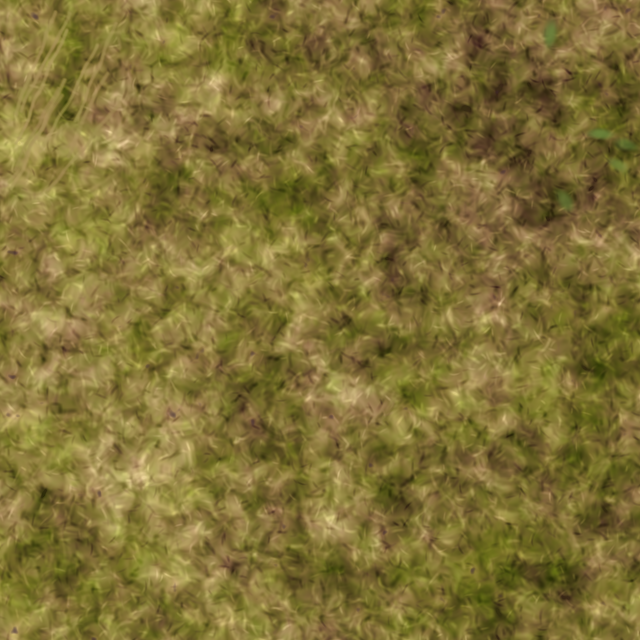
A three.js fragment shader for this texture:

```glsl
// Draws a worn lawn of green moss, dry straw and patches of brown earth.
varying vec2 vUv;

vec2 hash2(vec2 p) {
  vec3 q = fract(p.xyx * vec3(0.1031, 0.1030, 0.0973));
  q += dot(q, q.yzx + 33.33);
  return fract((q.xx + q.yz) * q.zy);
}

float cornerSlope(vec2 cell, vec2 offset) {
  float angle = 6.2832 * hash2(cell).x;
  return dot(vec2(cos(angle), sin(angle)), offset);
}

float gradientNoise(vec2 p) {
  vec2 i = floor(p), f = fract(p);
  vec2 u = f * f * f * (f * (f * 6.0 - 15.0) + 10.0);
  vec2 e = vec2(1.0, 0.0);
  return mix(mix(cornerSlope(i, f), cornerSlope(i + e, f - e), u.x),
             mix(cornerSlope(i + e.yx, f - e.yx), cornerSlope(i + 1.0, f - 1.0), u.x), u.y);
}

float fbm(vec2 p) {
  float sum = 0.0, amplitude = 1.0;
  for (int i = 0; i < 3; i++) {
    sum += amplitude * gradientNoise(p);
    p = mat2(1.6, 1.2, -1.2, 1.6) * p + 17.3;
    amplitude *= 0.6;
  }
  return sum;
}

float blob(vec2 p, vec2 center, float radius) {
  vec2 d = (p - center) / radius;
  return exp(-dot(d, d));
}

float segmentDistance(vec2 p, vec2 a, vec2 b) {
  vec2 d = b - a;
  return length(p - a - d * clamp(dot(p - a, d) / dot(d, d), 0.0, 1.0));
}

// Lays short, nearly straight blades over a turf value of (lightness, greenness).
vec2 addBlades(vec2 turf, vec2 uv, float layer) {
  vec2 p = uv * (36.0 + 8.0 * layer) + layer * 31.7;
  vec2 home = floor(p);
  float flow = 1.9 + 3.0 * gradientNoise(uv * 6.0 + layer);
  for (int y = -1; y <= 1; y++) {
    for (int x = -1; x <= 1; x++) {
      vec2 cell = home + vec2(float(x), float(y));
      vec2 look = hash2(cell + 71.0), shape = hash2(cell + 139.0);
      vec2 d = p - cell - hash2(cell);
      float angle = flow + 2.4 * (shape.x - 0.5);
      vec2 along = vec2(cos(angle), sin(angle));
      d = vec2(dot(d, along), dot(d, vec2(-along.y, along.x)));
      d.y += 0.35 * (shape.y - 0.5) * d.x * d.x;
      float reach = 0.4 + 0.4 * shape.y;
      float taper = 1.0 - smoothstep(0.2, 1.0, abs(d.x) / reach);
      float cover = taper * (1.0 - smoothstep(0.0, 0.16 + 0.14 * look.y, abs(d.y)));
      turf += cover * (look - 0.5) * vec2(0.37, 0.36);
    }
  }
  return turf;
}

// Turns lightness and greenness into colour.
vec3 turfColor(float light, float green) {
  float low = clamp(light * 2.0, 0.0, 1.0), high = clamp(light * 2.0 - 1.0, 0.0, 1.2);
  vec3 dry = mix(mix(vec3(0.20, 0.13, 0.07), vec3(0.54, 0.44, 0.25), low), vec3(0.85, 0.76, 0.53), high);
  vec3 moss = mix(mix(vec3(0.20, 0.19, 0.05), vec3(0.46, 0.44, 0.14), low), vec3(0.72, 0.69, 0.32), high);
  return mix(dry, moss, clamp(green, -0.1, 1.2));
}

void main() {
  vec2 uv = vUv;

  // Broad patches: earth at upper right, pale straw at left, moss in between.
  float earth = blob(uv, vec2(0.80, 0.82), 0.20) + 0.5 * blob(uv, vec2(0.68, 0.62), 0.13);
  float moss = blob(uv, vec2(0.46, 0.70), 0.09) + blob(uv, vec2(0.93, 0.42), 0.09)
             + blob(uv, vec2(0.78, 0.14), 0.12) + blob(uv, vec2(0.05, 0.10), 0.10);
  vec2 turf = vec2(0.54 - 0.17 * earth - 0.09 * moss + 0.12 * (0.5 - uv.x),
                   0.42 - 0.20 * earth + 0.50 * moss);
  turf += vec2(0.33, -0.12) * fbm(uv * 6.0 + 3.0) + vec2(0.0, 0.62) * fbm(uv * 7.0 + 40.0);

  // Tufts and fibres from lightly warped noise.
  vec2 warp = vec2(gradientNoise(uv * 24.0 + 9.0), gradientNoise(uv * 24.0 + 57.0));
  turf += vec2(0.36, -0.15) * fbm(uv * 25.0 + warp * 0.6);
  turf.y += 0.45 * fbm(uv * 20.0 + warp * 0.5 + 80.0);
  for (int i = 0; i < 4; i++) turf = addBlades(turf, uv, float(i));

  // Long dry stalks leaning across the upper left.
  for (int i = 0; i < 10; i++) {
    vec2 r = hash2(vec2(float(i), 5.0)), s = hash2(vec2(float(i), 23.0));
    vec2 root = vec2(0.01 + 0.12 * r.x, 0.70 + 0.13 * r.y);
    vec2 tip = root + vec2(0.06 + 0.06 * s.x, 0.11 + 0.08 * s.y);
    float d = segmentDistance(uv + 0.006 * warp, root, tip);
    turf = mix(turf, vec2(0.66 + 0.16 * s.y, 0.2), 0.65 * (1.0 - smoothstep(0.0005, 0.005, d)));
  }
  vec3 color = turfColor(turf.x, turf.y);

  // Faint pink and violet tints, with rare violet shadows.
  float tint = fbm(uv * 24.0 + 120.0);
  color += vec3(0.05, -0.01, 0.05) * tint;
  color = mix(color, vec3(0.22, 0.15, 0.20), 0.6 * smoothstep(0.65, 0.95, tint));

  // A few fresh leaves at upper right.
  for (int i = 0; i < 7; i++) {
    vec2 r = hash2(vec2(float(i), 91.0));
    vec2 d = uv - vec2(0.82 + 0.16 * r.x, 0.67 + 0.31 * r.y) + 0.008 * warp;
    float angle = 3.0 * r.y - 1.2;
    d = mat2(cos(angle), -sin(angle), sin(angle), cos(angle)) * d;
    float leaf = 1.0 - smoothstep(0.2, 1.0, length(d / vec2(0.026, 0.013)));
    color = mix(color, vec3(0.42, 0.53, 0.24), 0.6 * leaf);
  }

  gl_FragColor = vec4(clamp(color, 0.0, 1.0), 1.0);
}
```
